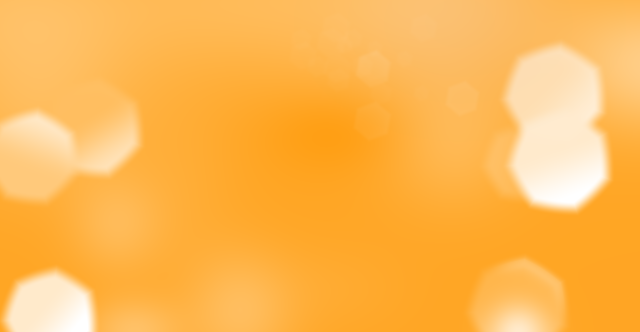
Write a Shadertoy shader that draws this background.

```glsl
#define DEEP vec3(1.0, 0.612, 0.05)
#define ROSE vec3(-0.015, -0.016, 0.01)
#define BASE_LIGHT 0.095
#define EDGE_BLUR 0.023
#define ROUNDING 0.3
#define LENS_TILT 1.44
#define FLECK_LIGHT 0.05
#define FLECK_COUNT 16

const float TAU = 6.2831853;

// Glow: centre and spread, with a signed strength for each
const int GLOWS = 12;
const vec4 glowShape[GLOWS] = vec4[](
    vec4(0.08, 0.97, 0.52, 0.26), vec4(0.13, 0.64, 0.28, 0.24),
    vec4(1.30, 0.98, 0.46, 0.32), vec4(1.98, 0.80, 0.27, 0.20),
    vec4(0.72, 0.06, 0.16, 0.18), vec4(0.35, 0.32, 0.14, 0.15),
    vec4(0.40, 0.00, 0.14, 0.10), vec4(1.02, 0.61, 0.22, 0.13),
    vec4(1.36, 0.55, 0.20, 0.19), vec4(0.55, 0.42, 0.17, 0.28),
    vec4(0.72, 1.00, 0.30, 0.20), vec4(1.00, 0.13, 0.22, 0.14));
const float glowLight[GLOWS] = float[](
    0.25, 0.17, 0.31, 0.38, 0.23, 0.19, 0.27, -0.12, 0.15, 0.06, 0.10, 0.05);

// Bokeh: centre, radius, direction of the bright side
const int LENSES = 7;
const vec4 lensShape[LENSES] = vec4[](
    vec4(1.570, 0.510, 0.118, 3.0), vec4(1.663, 0.715, 0.152, -0.8),
    vec4(1.680, 0.515, 0.154, -1.2), vec4(0.280, 0.614, 0.147, -1.0),
    vec4(0.095, 0.525, 0.140, 1.2), vec4(0.150, 0.047, 0.140, -0.7),
    vec4(1.555, 0.072, 0.150, -1.57));
// Dim side, bright side, opacity, rim light
const vec4 lensTone[LENSES] = vec4[](
    vec4(0.32, 0.40, 0.8, 0.0), vec4(0.70, 0.86, 0.95, 0.06),
    vec4(0.80, 1.04, 0.98, 0.0), vec4(0.35, 0.78, 0.88, 0.03),
    vec4(0.47, 0.78, 0.95, 0.04), vec4(0.80, 1.08, 0.98, 0.0),
    vec4(0.28, 0.38, 0.85, 0.36));

float hash(float n) {
    return fract(sin(n * 127.1) * 437.58);
}

vec2 heading(float angle) {
    return vec2(cos(angle), sin(angle));
}

// Signed distance to a regular polygon with a corner at the given tilt
float polygon(vec2 d, float radius, float sides, float tilt) {
    float sector = TAU / sides;
    float a = mod(atan(d.y, d.x) - tilt, sector) - 0.5 * sector;
    return length(d) * cos(a) - radius * cos(0.5 * sector);
}

float gauss(vec2 p, vec4 shape) {
    vec2 q = (p - shape.xy) / shape.zw;
    return exp(-dot(q, q));
}

float glowField(vec2 p) {
    float light = BASE_LIGHT;
    for (int i = 0; i < GLOWS; i++) {
        light += glowLight[i] * gauss(p, glowShape[i]);
    }
    return max(light, 0.03);
}

// A faint soft hexagon with a slightly brighter outline
float fleck(vec2 d, float radius) {
    float dist = polygon(d, radius, 6.0, 0.35);
    float fill = 1.0 - smoothstep(-0.008, 0.008, dist);
    return FLECK_LIGHT * fill * (0.8 + 0.3 * exp(-abs(dist) / 0.01));
}

float fleckField(vec2 p) {
    float light = fleck(p - vec2(1.12, 0.792), 0.055)
                + fleck(p - vec2(1.387, 0.703), 0.052)
                + fleck(p - vec2(1.117, 0.635), 0.058);
    for (int i = 0; i < FLECK_COUNT; i++) {
        float n = float(i) + 1.0;
        vec2 centre = vec2(0.88 + 0.44 * hash(n), 0.68 + 0.24 * hash(n + 31.7));
        light += 0.35 * fleck(p - centre, mix(0.018, 0.05, hash(n + 67.3)));
    }
    return light;
}

float addLens(float light, vec2 p, vec4 shape, vec4 tone) {
    vec2 d = p - shape.xy;
    float dist = polygon(d, shape.z, 7.0, LENS_TILT);
    dist = mix(dist, length(d) - 0.95 * shape.z, ROUNDING);
    float mask = 1.0 - smoothstep(-EDGE_BLUR, EDGE_BLUR, dist);
    float side = dot(d, heading(shape.w)) / shape.z;
    float lens = mix(tone.x, tone.y, smoothstep(-0.3, 0.95, side));
    float lit = smoothstep(0.2, 0.9, dot(d, heading(1.0)) / shape.z);
    lens += tone.w * lit * exp(-abs(dist) / 0.025);
    return mix(light, lens, mask * tone.z);
}

void mainImage(out vec4 fragColor, in vec2 fragCoord) {
    // Canvas units: height is 1, width is normalised to 1.92
    vec2 p = fragCoord / iResolution.xy * vec2(1.92, 1.0);

    float light = glowField(p) + fleckField(p);
    for (int i = 0; i < LENSES; i++) {
        light = addLens(light, p, lensShape[i], lensTone[i]);
    }
    // Bright pool at the foot of the lower right lens
    light += 0.48 * gauss(p, vec4(1.555, 0.0, 0.085, 0.085));

    // Warm ramp with a rosy haze near the top
    vec3 color = mix(DEEP, vec3(1.0), clamp(light, 0.0, 1.0));
    color += ROSE * gauss(p, vec4(1.38, 0.93, 0.35, 0.25));
    fragColor = vec4(color, 1.0);
}
```
